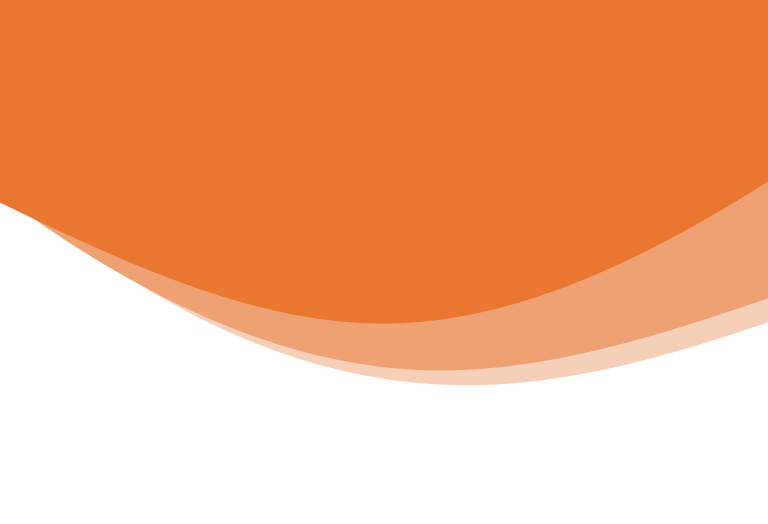
This background is drawn by a Shadertoy shader. Its source:

```glsl
// Layered orange waves hanging from the top edge over a white ground.

// Cubic through two points (x, depth) with the given end slopes.
float hermite(vec2 a, float slopeA, vec2 b, float slopeB, float x) {
    float span = b.x - a.x;
    float t = clamp((x - a.x) / span, 0.0, 1.0);
    float s = 1.0 - t;
    float depth = mix(a.y, b.y, t * t * (3.0 - 2.0 * t));
    return depth + span * t * s * (slopeA * s - slopeB * t);
}

// Wave edge: falls from start to a level trough, then rises to the right side.
float waveDepth(vec2 start, float fall, vec2 trough, float endDepth, float rise, float x) {
    if (x < start.x) return start.y + fall * (x - start.x);
    if (x < trough.x) return hermite(start, fall, trough, 0.0, x);
    return hermite(trough, 0.0, vec2(1.0, endDepth), -rise, x);
}

// Smooth coverage of everything above the wave edge.
float above(float edge, float depth) {
    return clamp((edge - depth) * iResolution.y + 0.5, 0.0, 1.0);
}

void mainImage(out vec4 fragColor, in vec2 fragCoord) {
    vec2 uv = fragCoord / iResolution.xy;
    float depth = 1.0 - uv.y;

    float paleEdge = waveDepth(vec2(0.182, 0.543), 0.907, vec2(0.608, 0.7352), 0.6152, 0.50, uv.x);
    float peachEdge = waveDepth(vec2(0.0417, 0.4152), 1.024, vec2(0.573, 0.7069), 0.5695, 0.50, uv.x);
    float orangeEdge = waveDepth(vec2(0.0, 0.3867), 0.71, vec2(0.4987, 0.6175), 0.3467, 0.922, uv.x);

    // Paint from the back layer to the front
    vec3 color = vec3(1.0);
    color = mix(color, vec3(0.961, 0.812, 0.722), above(paleEdge, depth));
    color = mix(color, vec3(0.933, 0.635, 0.455), above(peachEdge, depth));
    color = mix(color, vec3(0.914, 0.467, 0.192), above(orangeEdge, depth));

    fragColor = vec4(color, 1.0);
}
```
